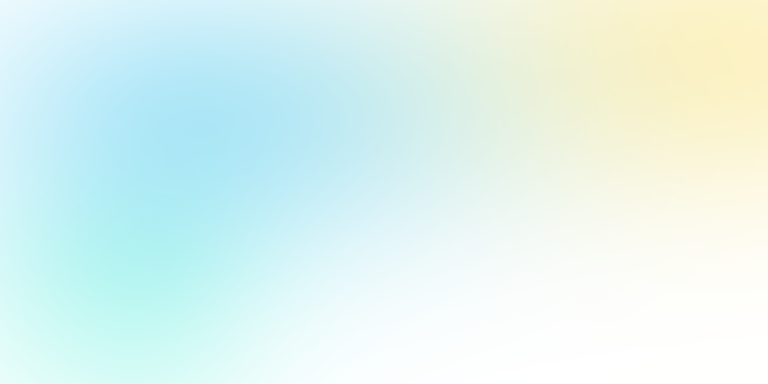
Reproduce this background procedurally as a Shadertoy shader.

```glsl
// Soft pastel backdrop: three blurred tints of sky, mint and butter on white paper.
// Each tint is a Gaussian with its own spread on each side, and it
// subtracts its share of red, green and blue from the paper.

const vec3 PAPER = vec3(1.0);
const vec2 CANVAS = vec2(2.0, 1.0);   // layout size, in canvas heights

// Light absorbed at the heart of each glow
const vec3 SKY_INK = vec3(0.310, 0.095, 0.025);
const vec3 MINT_INK = vec3(0.200, 0.014, 0.046);
const vec3 BUTTER_INK = vec3(0.005, 0.050, 0.232);

// Centres of the glows
const vec2 SKY_POS = vec2(0.52, 0.69);
const vec2 MINT_POS = vec2(0.34, 0.25);
const vec2 BUTTER_POS = vec2(1.87, 0.85);

// Spreads towards left, right, bottom and top
const vec4 SKY_SPREAD = vec4(0.43, 0.53, 0.27, 0.265);
const vec4 MINT_SPREAD = vec4(0.32, 0.26, 0.30, 0.20);
const vec4 BUTTER_SPREAD = vec4(0.50, 0.50, 0.28, 0.30);

// Gaussian falloff with a separate width on each side of the centre
float glow(vec2 p, vec2 centre, vec4 spread) {
    vec2 d = p - centre;
    vec2 width = mix(spread.xz, spread.yw, step(0.0, d));
    vec2 q = d / width;
    return exp(-0.5 * dot(q, q));
}

void mainImage(out vec4 fragColor, in vec2 fragCoord) {
    vec2 p = fragCoord / iResolution.xy * CANVAS;

    // Tints laid over the paper
    vec3 color = PAPER;
    color -= SKY_INK * glow(p, SKY_POS, SKY_SPREAD);
    color -= MINT_INK * glow(p, MINT_POS, MINT_SPREAD);
    color -= BUTTER_INK * glow(p, BUTTER_POS, BUTTER_SPREAD);

    fragColor = vec4(clamp(color, 0.0, 1.0), 1.0);
}
```
